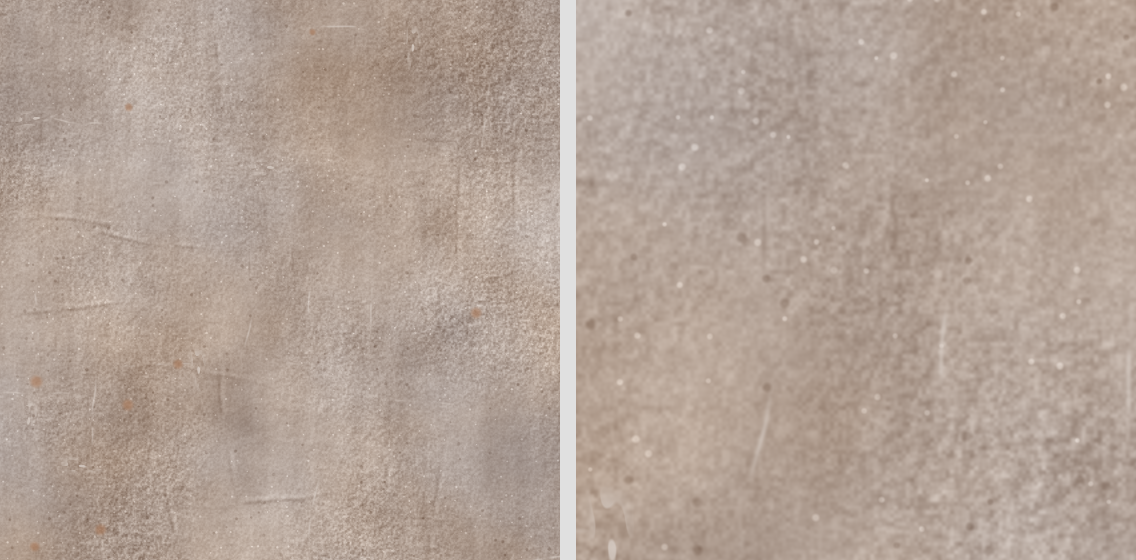
Left: the whole. Right: its middle third, enlarged.
A Shadertoy shader for this texture:

```glsl
// Weathered beige concrete wall with cloudy stains, gritty relief, creases and pale scratches.

const vec3 CONCRETE = vec3(0.686, 0.619, 0.574);
const vec3 TONE_AXIS = vec3(0.90, 1.00, 1.05);
const vec3 WARM_SHIFT = vec3(0.05, 0.0, -0.06);
const vec3 CHALK = vec3(0.84, 0.80, 0.77);
const vec3 RUST = vec3(0.66, 0.46, 0.33);

float hash(vec2 cell, float seed) {
    uvec2 q = uvec2(ivec2(floor(cell)) + 4096);
    uint h = q.x * 73856093u ^ q.y * 19349663u ^ uint(seed + 1.0) * 83492791u;
    h = (h ^ (h >> 16)) * 0x7feb352du;
    h = (h ^ (h >> 15)) * 0x846ca68bu;
    h ^= h >> 16;
    return float(h >> 8) / 16777216.0;
}

float noise(vec2 p, float seed) {
    vec2 i = floor(p), f = fract(p);
    f = f * f * (3.0 - 2.0 * f);
    float low = mix(hash(i, seed), hash(i + vec2(1, 0), seed), f.x);
    float high = mix(hash(i + vec2(0, 1), seed), hash(i + vec2(1, 1), seed), f.x);
    return mix(low, high, f.y) - 0.5;
}

float fbm(vec2 p, float seed) {
    float sum = 0.0, gain = 0.5;
    for (int i = 0; i < 5; i++) {
        sum += gain * noise(p, seed + float(i));
        p = mat2(1.6, 1.2, -1.2, 1.6) * p + 3.7;
        gain *= 0.5;
    }
    return sum;
}

vec2 randomPoint(float id, float seed) {
    return vec2(hash(vec2(id, 1), seed), hash(vec2(id, 2), seed));
}

float bump(float x, float width) {
    return exp(-x * x / (width * width));
}

// Noise lit from the upper left
float relief(vec2 p, float scale, float seed) {
    return noise(p * scale, seed) - noise(p * scale + vec2(-0.7, 0.8), seed);
}

// Sparse round specks, one at most per grid cell
float flecks(vec2 p, float scale, float density, float seed) {
    vec2 cell = floor(p * scale);
    vec2 center = 0.3 + 0.4 * vec2(hash(cell, seed), hash(cell, seed + 1.0));
    float radius = mix(0.10, 0.26, hash(cell, seed + 2.0));
    float d = length(fract(p * scale) - center);
    return step(hash(cell, seed + 3.0), density) * (1.0 - smoothstep(radius * 0.4, radius + 0.1, d));
}

// Local frame of a nearly upright or level stroke: x across, y along, z end fade
vec3 strokeFrame(vec2 p, float id, float seed, float halfLength) {
    vec2 d = p - randomPoint(id, seed);
    float tilt = (hash(vec2(id, 3), seed) - 0.5) * 0.35;
    tilt += step(0.6, hash(vec2(id, 4), seed)) * 1.5708;
    float along = dot(d, vec2(-sin(tilt), cos(tilt)));
    float across = dot(d, vec2(cos(tilt), sin(tilt)));
    across += (hash(vec2(id, 5), seed) - 0.5) * 1.2 * along * along;
    across += 0.006 * noise(vec2(along * 22.0, id), seed);
    return vec3(across, along, 1.0 - smoothstep(halfLength * 0.4, halfLength, abs(along)));
}

void mainImage(out vec4 fragColor, in vec2 fragCoord) {
    vec2 p = fragCoord / iResolution.y;

    // Broad clouds, patches and faint vertical runs
    vec2 warp = 0.06 * vec2(noise(p * 7.0, 11.0), noise(p * 7.0, 12.0));
    float tone = 0.26 * fbm((p + warp) * 3.6, 20.0) + 0.12 * fbm(p * 10.0, 30.0);
    tone += 0.035 * noise(p * vec2(70.0, 5.0), 36.0) + 0.015 * noise(p * vec2(9.0, 80.0), 37.0);

    // Soft damp blots
    for (int i = 0; i < 9; i++) {
        float id = float(i);
        float radius = mix(0.025, 0.055, hash(vec2(id, 6), 40.0));
        tone -= 0.05 * bump(length(p + warp - randomPoint(id, 40.0)), radius);
    }

    // Gritty surface, rougher in some regions
    float roughness = clamp(1.0 + 2.2 * fbm(p * 4.5, 50.0), 0.55, 1.5);
    float grit = 0.08 * noise(p * 420.0, 55.0) + 0.08 * noise(p * 230.0, 56.0);
    grit += 0.055 * relief(p, 260.0, 57.0) + 0.04 * relief(p, 120.0, 58.0);
    tone += roughness * grit;
    tone += 0.12 * flecks(p, 110.0, 0.05, 60.0) - 0.10 * flecks(p, 75.0, 0.04, 65.0);

    // Creases: a dark groove with a lit lip
    for (int i = 0; i < 15; i++) {
        vec3 s = strokeFrame(p, float(i), 70.0, 0.14);
        float broken = smoothstep(-0.35, 0.3, noise(vec2(s.y * 28.0, float(i)), 71.0));
        tone += s.z * broken * (0.05 * bump(s.x - 0.006, 0.005) - 0.08 * bump(s.x, 0.0035));
    }

    vec3 color = CONCRETE + TONE_AXIS * tone + WARM_SHIFT * fbm(p * 5.0, 80.0);

    // Thin pale scratches
    float chalk = 0.0;
    for (int i = 0; i < 13; i++) {
        vec3 s = strokeFrame(p, float(i), 90.0, 0.075);
        float broken = smoothstep(-0.3, 0.2, noise(vec2(s.y * 60.0, float(i)), 91.0));
        chalk = max(chalk, 0.6 * s.z * broken * bump(s.x, 0.0018));
    }

    // Ragged chalky scuffs
    for (int i = 0; i < 6; i++) {
        vec3 s = strokeFrame(p, float(i), 100.0, 0.045);
        float ragged = smoothstep(0.02, 0.2, noise(s.xy * vec2(170.0, 65.0), 101.0));
        chalk = max(chalk, 0.8 * s.z * ragged * bump(s.x, 0.011));
    }
    color = mix(color, CHALK, chalk);

    // Rare rust spots
    color = mix(color, RUST, 0.55 * flecks(p + 0.1 * warp, 24.0, 0.012, 110.0));

    fragColor = vec4(clamp(color, 0.0, 1.0), 1.0);
}
```
